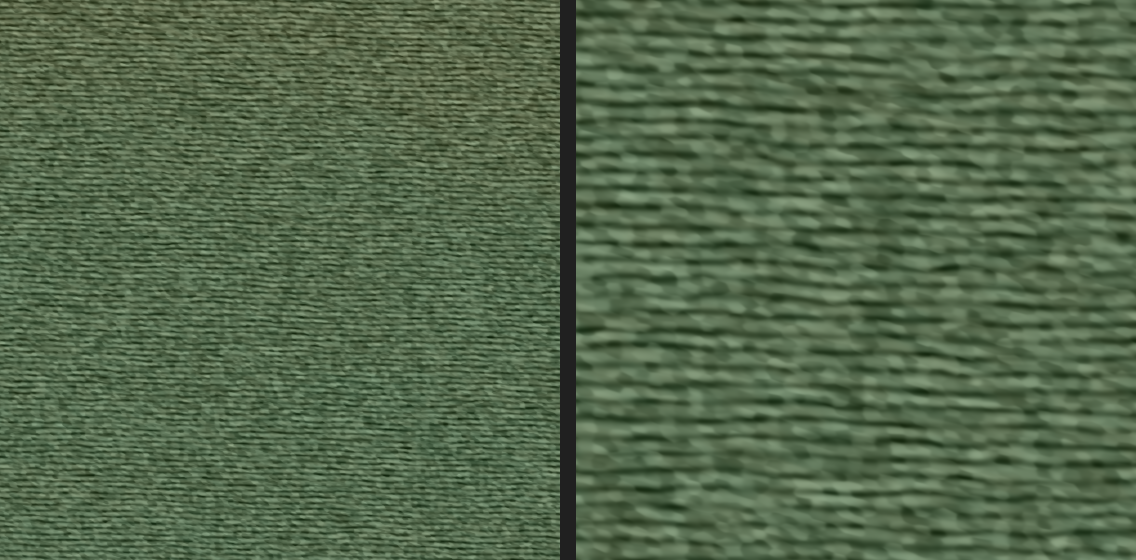
Left, the full canvas; right, a detail of the centre.
This texture is drawn by a Shadertoy shader. Its source:

```glsl
vec3 hash3(vec2 cell) {
    vec3 q = fract(vec3(cell.xyx) * vec3(0.1031, 0.1030, 0.0973));
    q += dot(q, q.yxz + 33.33);
    return fract((q.xxy + q.yzz) * q.zyx);
}

// Smooth cellular noise: random cell values blended by distance, about -0.5 to 0.5
float cellNoise(vec2 p) {
    vec2 base = floor(p);
    float total = 0.0, weightSum = 0.0;
    for (int y = -1; y <= 1; y++) {
        for (int x = -1; x <= 1; x++) {
            vec2 cell = base + vec2(x, y);
            vec3 h = hash3(cell + 200.0);
            vec2 d = cell + 0.15 + 0.7 * h.xy - p;
            float weight = exp(-5.0 * dot(d, d));
            total += weight * h.z;
            weightSum += weight;
        }
    }
    return total / weightSum - 0.5;
}

void mainImage(out vec4 fragColor, in vec2 fragCoord) {
    vec2 uv = fragCoord / iResolution.y;

    // Fibres lean down to the right, more steeply than the threads
    vec2 slant = vec2(uv.x, uv.y + 0.2 * uv.x);

    // Continuous horizontal threads with narrow dark gaps
    float waver = 0.0010 * sin(uv.x * 17.0 + uv.y * 9.0)
                + 0.0005 * sin(uv.x * 41.0 - uv.y * 63.0);
    float jitter = 1.9 * cellNoise(slant * vec2(40.0, 85.0) + 7.0);
    float phase = 6.2832 * 96.0 * (uv.y + 0.02 * uv.x + waver) + jitter;
    float thread = sin(phase) + 0.18 * cos(2.0 * phase);
    float strength = 1.0 + 1.1 * cellNoise(slant * vec2(42.0, 90.0) + 31.0);

    // Short fibres and finer flecks
    float fibre = cellNoise(slant * vec2(60.0, 165.0));
    float fleck = cellNoise(slant * vec2(125.0, 230.0) + 53.0);
    float tone = 0.088 * thread * strength + 0.10 * fibre + 0.21 * fleck;

    // Green cloth, more olive toward the top, with faint hue drift
    float olive = smoothstep(0.55, 1.05, uv.y + 0.12 * uv.x) - 0.2
                + 0.4 * cellNoise(uv * vec2(4.0, 11.0) + 83.0)
                + 0.6 * cellNoise(slant * vec2(50.0, 120.0) + 97.0);
    vec3 color = vec3(0.330, 0.410, 0.299) + tone * vec3(0.97, 1.0, 0.95);
    color += olive * vec3(0.026, -0.007, -0.014);

    fragColor = vec4(clamp(color, 0.0, 1.0), 1.0);
}
```
